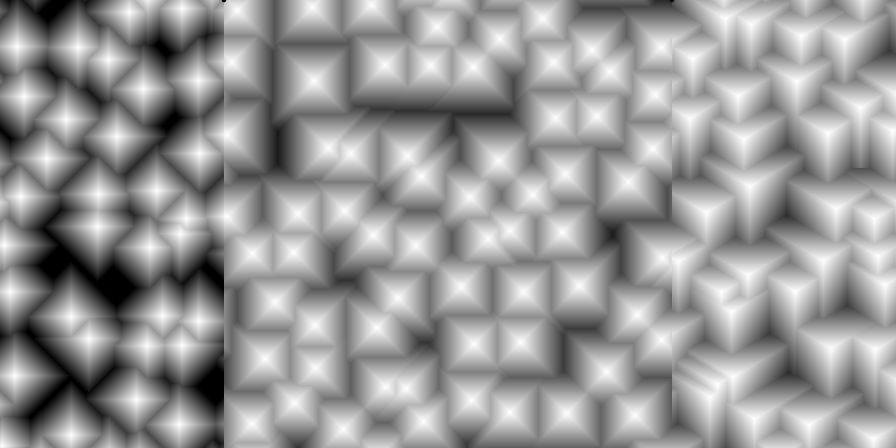
This pattern is drawn by a Shadertoy shader. Its source:

```glsl
// Cellular noise in grey, shown in three upright panels that share one set of
// jittered points. Each panel measures the nearest point by another metric:
// diamond (Manhattan), square (Chebyshev) and downward triangle.

const float CELLS_PER_HEIGHT = 8.0;
const float JITTER = 0.92;
const float LEFT_SEAM = 0.5;    // panel borders, in canvas heights
const float RIGHT_SEAM = 1.5;
const float PIN_RADIUS = 0.005;

vec2 hash22(vec2 cell) {
    vec2 mixed = vec2(dot(cell, vec2(127.1, 311.7)), dot(cell, vec2(269.5, 183.3)));
    return fract(sin(mixed) * 43758.5453);
}

float diamondLength(vec2 v) {
    return abs(v.x) + abs(v.y);
}

float squareLength(vec2 v) {
    return max(abs(v.x), abs(v.y));
}

float triangleLength(vec2 v) {
    return max(abs(v.x) * 0.866 - v.y * 0.5, v.y);
}

// Nearest point distance in the three metrics at once
vec3 nearestDistances(vec2 p, float jitter) {
    vec2 cell = floor(p);
    vec3 nearest = vec3(8.0);
    for (int y = -1; y <= 1; y++) {
        for (int x = -1; x <= 1; x++) {
            vec2 neighbour = cell + vec2(x, y);
            vec2 site = neighbour + 0.5 + jitter * (hash22(neighbour) - 0.5);
            vec2 v = p - site;
            nearest = min(nearest, vec3(diamondLength(v), squareLength(v), triangleLength(v)));
        }
    }
    return nearest;
}

// Antialiased step across an edge, one pixel wide
float softStep(float edge, float x, float pixel) {
    return clamp((x - edge) / pixel + 0.5, 0.0, 1.0);
}

void mainImage(out vec4 fragColor, in vec2 fragCoord) {
    float pixel = 1.0 / iResolution.y;
    vec2 uv = fragCoord * pixel;

    // Bright peaks at the points, falling off linearly
    vec3 shade = clamp(1.0 - nearestDistances(uv * CELLS_PER_HEIGHT, JITTER), 0.0, 1.0);

    // Panels from left to right
    float grey = mix(shade.x, shade.y, softStep(LEFT_SEAM, uv.x, pixel));
    grey = mix(grey, shade.z, softStep(RIGHT_SEAM, uv.x, pixel));

    // Small dark pins at the top of both seams
    float pinDistance = min(distance(uv, vec2(LEFT_SEAM, 1.0)), distance(uv, vec2(RIGHT_SEAM, 1.0)));
    grey *= softStep(PIN_RADIUS, pinDistance, pixel);

    fragColor = vec4(vec3(grey), 1.0);
}
```
